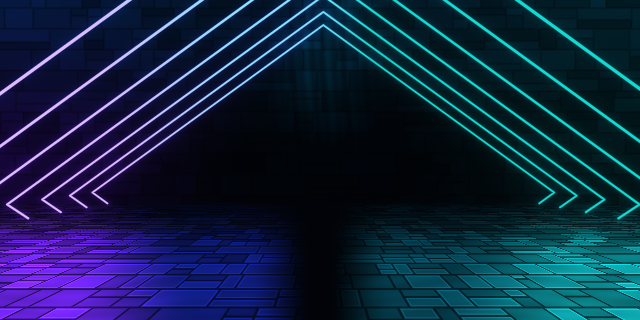
Reproduce this background procedurally as a WebGL 2 fragment shader.

```glsl
#version 300 es
precision highp float;
uniform vec2 u_resolution;
out vec4 fragColor;

// Layout, in units of the canvas height
const float CENTER_X = 1.0104;
const float VANISH_Y = 0.531;
const float APEX_RISE = 0.3906;
const float ROOF_SLOPE = 0.725;
const float DEPTH_STEP = 0.095;
const int FRAME_COUNT = 7;
const float TUBE_RADIUS = 0.0029;
const float FLOOR_TOP = 0.362;
const float HORIZON = 0.50;
const vec2 FLOOR_TILE = vec2(0.46, 0.31);
const vec2 WALL_TILE = vec2(0.17, 0.065);

// Colours
const vec3 LAVENDER = vec3(0.87, 0.73, 1.0);
const vec3 ICE = vec3(0.55, 0.88, 1.0);
const vec3 CYAN = vec3(0.07, 0.85, 0.82);
const vec3 VIOLET = vec3(0.43, 0.13, 0.90);
const vec3 BLUE = vec3(0.05, 0.09, 0.42);
const vec3 DEEP_TEAL = vec3(0.015, 0.24, 0.29);
const vec3 TEAL = vec3(0.04, 0.56, 0.57);
const vec3 NIGHT = vec3(0.004, 0.012, 0.03);

float hash(vec2 p) {
    vec3 q = fract(vec3(p.xyx) * 0.1031);
    q += dot(q, q.yzx + 33.33);
    return fract((q.x + q.y) * q.z);
}

float segment(vec2 p, vec2 a, vec2 b) {
    vec2 d = b - a;
    return length(p - a - d * clamp(dot(p - a, d) / dot(d, d), 0.0, 1.0));
}

// Distance to the nearer edge of a cell that may be cut in two
float splitEdge(float f, float cut, bool isCut, out float side) {
    side = isCut ? step(cut, f) : 0.0;
    float lo = cut * side;
    float hi = isCut ? mix(cut, 1.0, side) : 1.0;
    return min(f - lo, hi - f);
}

// Staggered panels: edge distances in xy, random tone in z
vec3 panels(vec2 q) {
    q.x += hash(vec2(floor(q.y), 7.0));
    vec2 id = floor(q), f = fract(q), side;
    float h = hash(id), k = hash(id + 41.0);
    float ex = splitEdge(f.x, 0.25 + 0.5 * k, h > 0.35, side.x);
    float ey = splitEdge(f.y, 0.3 + 0.4 * h, hash(id + side.x + 83.0) > 0.5, side.y);
    return vec3(ex, ey, hash(id * 3.0 + side + 19.0));
}

vec3 wallColor(vec2 p) {
    vec3 tile = panels(p / WALL_TILE);
    vec2 edge = tile.xy * WALL_TILE;
    float streak = 0.5 + 0.25 * sin(p.x * 190.0 + 2.0 * sin(p.y * 9.0))
                 + 0.25 * sin(p.x * 83.0 + p.y * 5.0);
    float relief = (0.75 + 0.5 * tile.z) * mix(0.72, 1.0, smoothstep(0.0, 0.006, min(edge.x, edge.y)));
    float left = smoothstep(0.85, 0.0, p.x);
    float right = smoothstep(1.15, 2.0, p.x);
    float high = smoothstep(0.5, 1.05, p.y);
    vec3 c = NIGHT + vec3(0.004, 0.055, 0.085) * high;
    c += left * mix(vec3(0.055, 0.005, 0.13), vec3(0.01, 0.02, 0.11), high);
    c += right * vec3(0.0, 0.055, 0.05);
    vec2 g = (p - vec2(CENTER_X, 0.86)) / vec2(0.13, 0.22);
    c += vec3(0.0, 0.075, 0.10) * exp(-dot(g, g)) * (0.5 + streak);
    return c * relief;
}

vec3 floorColor(vec2 p, float px) {
    // Perspective plane and its panel joints
    float depth = max(HORIZON - p.y, 0.05);
    vec3 tile = panels(vec2(p.x - CENTER_X, 1.0) / depth / FLOOR_TILE);
    vec2 edge = tile.xy * FLOOR_TILE * vec2(depth, depth * depth);
    float e = min(edge.x, edge.y * 1.4);
    float joint = 1.0 - smoothstep(0.003 * depth, 0.008 * depth + px, e);
    float rim = smoothstep(px * 1.5, 0.0, abs(e - 0.016 * depth)) * step(0.5, tile.z);
    float sheen = 0.5 + 0.25 * sin(p.y * 150.0 + 3.0 * sin(p.x * 7.0)) + 0.25 * sin(p.x * 23.0 - p.y * 61.0);

    // Pools of coloured light on both sides of a dark aisle
    float near = smoothstep(FLOOR_TOP + 0.01, 0.17, p.y);
    float aisle = smoothstep(0.02, 0.24, abs(p.x - CENTER_X + 0.01));
    vec3 leftLight = mix(VIOLET, BLUE, smoothstep(0.2, 0.62, p.x + 0.12 * p.y));
    vec3 rightLight = mix(DEEP_TEAL, TEAL, smoothstep(1.35, 1.85, p.x));
    vec3 light = mix(leftLight, rightLight, smoothstep(0.93, 1.08, p.x));
    float gain = mix(0.14, 1.0, near) * aisle;
    float relief = (0.72 + 0.4 * tile.z + 0.14 * sheen) * (1.0 - 0.6 * joint) + 0.4 * rim;
    return NIGHT + light * gain * relief;
}

void main() {
    vec2 p = (gl_FragCoord.xy - 0.5 * u_resolution) / u_resolution.y + vec2(1.0, 0.5);
    float px = 1.0 / u_resolution.y;
    vec3 color = mix(floorColor(p, px), wallColor(p), smoothstep(FLOOR_TOP - 0.012, FLOOR_TOP + 0.012, p.y));

    // Neon frames receding to the vanishing point
    vec2 m = vec2(abs(p.x - CENTER_X), p.y);
    float core = 0.0, glow = 0.0;
    for (int i = 0; i < FRAME_COUNT; i++) {
        float s = 1.0 / (1.0 - DEPTH_STEP * float(i));
        vec2 apex = vec2(0.0, VANISH_Y + APEX_RISE * s);
        float cornerY = 0.3984 - 0.094 * (s - 1.0);
        vec2 corner = vec2((apex.y - cornerY) / ROOF_SLOPE, cornerY);
        vec2 foot = corner - vec2(0.047 * s, 0.011 + 0.023 * s);
        float d = min(segment(m, apex, corner), segment(m, corner, foot));
        float r = TUBE_RADIUS * mix(1.0, s, 0.6);
        core = max(core, 1.0 - smoothstep(r - 0.7 * px, r + 0.7 * px, d));
        glow += 0.30 * exp(-d / 0.007) + 0.045 * exp(-d / 0.04);
    }
    float rightSide = smoothstep(0.92, 1.2, p.x);
    vec3 tube = mix(mix(LAVENDER, ICE, smoothstep(0.3, 0.95, p.x + 0.3 * (p.y - 0.5))), CYAN, rightSide);
    vec3 halo = mix(mix(VIOLET, vec3(0.10, 0.25, 0.85), smoothstep(0.35, 0.95, p.y)), TEAL, rightSide);
    color = mix(color + halo * glow, tube, core);
    fragColor = vec4(clamp(color, 0.0, 1.0), 1.0);
}
```
